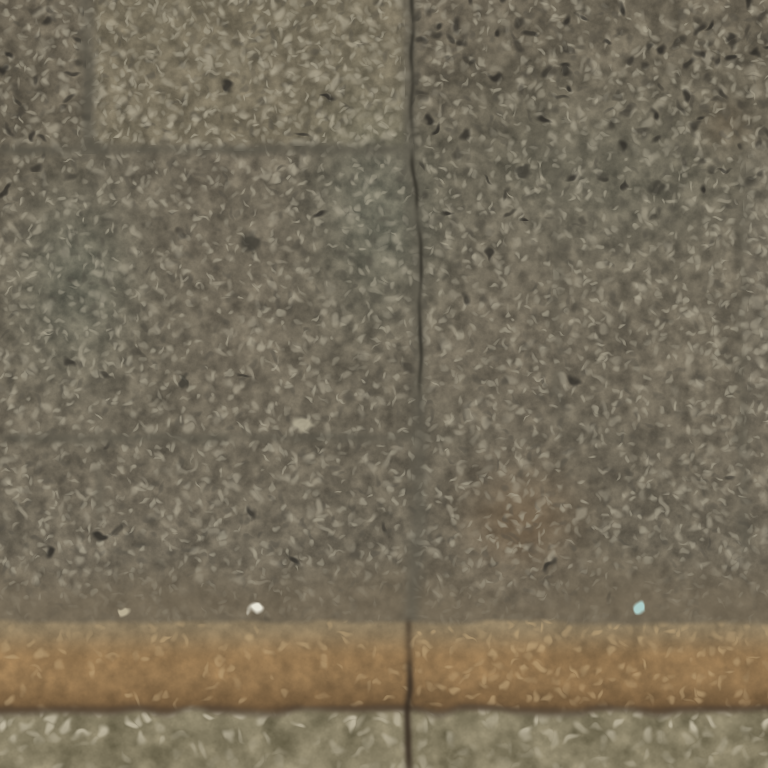
Reproduce this texture procedurally as a WebGL 2 fragment shader.

```glsl
#version 300 es
precision highp float;
// Weathered terrazzo paving above a rounded ochre kerb and a pale gritty ledge.
// Layers of jittered, rotated ellipses make the stone chips; value noise adds
// grime, and soft, broken line distances cut the joints between the slabs.
uniform vec2 u_resolution;
out vec4 fragColor;

vec3 hash3(vec2 p) {
  vec3 q = fract(vec3(p.xyx) * vec3(0.1031, 0.1030, 0.0973));
  q += dot(q, q.yxz + 33.33);
  return fract((q.xxy + q.yzz) * q.zyx);
}

float noise(vec2 p) {
  vec2 i = floor(p), f = fract(p);
  f = f * f * (3.0 - 2.0 * f);
  return mix(mix(hash3(i).x, hash3(i + vec2(1, 0)).x, f.x),
             mix(hash3(i + vec2(0, 1)).x, hash3(i + vec2(1, 1)).x, f.x), f.y);
}

float fbm(vec2 p) {
  float sum = 0.0, amp = 0.5;
  for (int i = 0; i < 4; i++) {
    sum += amp * noise(p);
    p = mat2(1.6, 1.2, -1.2, 1.6) * p + 7.3;
    amp *= 0.5;
  }
  return sum / 0.9375;
}

// Scattered elongated chips, one per cell; density is the chance of a chip.
float chips(vec2 p, float cells, float seed, float density) {
  p *= cells;
  p += 0.5 * (vec2(noise(p * 1.7 + seed), noise(p * 1.7 + seed + 41.0)) - 0.5);
  vec2 cell = floor(p);
  float cover = 0.0;
  for (int j = -1; j <= 1; j++)
  for (int i = -1; i <= 1; i++) {
    vec2 id = cell + vec2(i, j);
    vec3 r = hash3(id + seed * 17.0), s = hash3(id + seed * 29.0 + 5.0);
    vec2 d = p - id - r.xy;
    float a = r.z * 6.2832;
    d = mat2(cos(a), -sin(a), sin(a), cos(a)) * d;
    d /= vec2(0.32 + 0.28 * s.x, 0.17 + 0.18 * s.y);
    float chip = 1.0 - smoothstep(0.3, 1.35, length(d));
    cover = max(cover, chip * step(s.z, density) * (0.35 + 0.65 * hash3(id + seed).y));
  }
  return cover;
}

float band(float x, float lo, float hi, float soft) {
  return smoothstep(lo - soft, lo + soft, x) * (1.0 - smoothstep(hi - soft, hi + soft, x));
}

float line(float d, float width) { return exp(-d * d / (width * width)); }

float spot(vec2 p, vec2 centre, vec2 radius) {
  vec2 d = (p - centre) / radius;
  return exp(-dot(d, d));
}

// Single pebble with a soft, ragged edge.
float pebble(vec2 p, vec2 centre, vec2 radius) {
  p += 0.007 * (noise(p * 140.0) - 0.5);
  return 1.0 - smoothstep(0.5, 1.25, length((p - centre) / radius));
}

void main() {
  vec2 p = gl_FragCoord.xy / u_resolution;
  float grime = fbm(p * 9.0), grain = fbm(p * 75.0), broken = noise(p * 32.0 + 9.0);
  float wobble = 0.005 * (noise(p * 28.0) - 0.5);

  // Slab regions
  float bright = band(p.x, 0.122, 0.528, 0.008) * smoothstep(0.80, 0.825, p.y);
  float darkTop = (1.0 - band(p.x, 0.11, 0.535, 0.006)) * smoothstep(0.68, 0.86, p.y);
  float rightEdge = smoothstep(0.962, 0.978, p.x) * band(p.y, 0.45, 0.82, 0.02);
  float dirt = 1.0 - smoothstep(0.20, 0.29, p.y + 0.07 * (grime - 0.5));

  // Paving ground colour and stains
  vec3 col = mix(vec3(0.405, 0.38, 0.325), vec3(0.465, 0.432, 0.37), grime);
  col *= 0.70 + 0.60 * grain;
  col += vec3(0.03, 0.027, 0.012) * bright - 0.02 * darkTop + 0.02 * rightEdge;
  float cool = spot(p, vec2(0.49, 0.72), vec2(0.08, 0.13)) + spot(p, vec2(0.10, 0.63), vec2(0.08, 0.12))
             + 0.6 * spot(p, vec2(0.8, 0.78), vec2(0.22, 0.12));
  col += vec3(-0.016, 0.005, 0.008) * cool;
  float rust = spot(p, vec2(0.68, 0.32), vec2(0.07, 0.06)) + 0.4 * spot(p, vec2(0.945, 0.835), vec2(0.03));
  col = mix(col, vec3(0.45, 0.36, 0.26), 0.5 * rust);
  col = mix(col, vec3(0.45, 0.40, 0.32), 0.6 * dirt);

  // Aggregate: dark hollows first, then pale slivers and coarser chips
  float fade = 1.0 - 0.75 * dirt;
  col = mix(col, vec3(0.31, 0.295, 0.26), chips(p, 62.0, 3.0, 0.4) * fade * 0.5);
  float fine = chips(p, 84.0, 1.0, 0.48 + 0.25 * bright + 0.3 * rightEdge);
  float coarse = chips(p, 54.0, 2.0, 0.32 + 0.3 * bright + 0.2 * rightEdge);
  col = mix(col, vec3(0.65, 0.625, 0.55), fine * fade * 0.72);
  col = mix(col, vec3(0.70, 0.67, 0.59), coarse * fade * (0.55 + 0.15 * bright));
  col = mix(col, vec3(0.19, 0.18, 0.16), chips(p, 56.0, 4.0, 0.015 + 0.26 * darkTop) * fade * 0.9);

  // Joints between slabs
  float seam = 0.535 + 0.010 * band(p.y, 0.25, 0.75, 0.08) + wobble;
  float across = (line(p.y - 0.805 - wobble, 0.007) + 0.8 * line(p.y - 0.43 - wobble, 0.007))
               * (1.0 - 0.7 * step(0.54, p.x));
  float upright = line(p.x - 0.114 - wobble, 0.010) * step(0.80, p.y)
                + 0.6 * line(p.x - 0.13 - wobble, 0.008) * band(p.y, 0.33, 0.43, 0.02)
                + 0.5 * line(p.x - 0.725 - wobble, 0.008) * band(p.y, 0.44, 0.81, 0.02)
                + 0.6 * line(p.x - 0.968 - wobble, 0.009) * band(p.y, 0.27, 0.80, 0.03);
  float worn = smoothstep(0.1, 0.7, broken);
  col = mix(col, vec3(0.35, 0.335, 0.29), 0.75 * clamp(across + upright, 0.0, 1.0) * (0.4 + 0.6 * worn));
  col = mix(col, vec3(0.36, 0.345, 0.30), 0.6 * line(p.x - seam, 0.011));
  float split = line(p.x - seam - 0.002, 0.003) * smoothstep(0.42, 0.54, p.y);
  col = mix(col, vec3(0.22, 0.21, 0.18), 0.85 * split * (0.25 + 0.75 * worn));

  // Distinct pebbles
  float darkStones = pebble(p, vec2(0.326, 0.684), vec2(0.014)) + pebble(p, vec2(0.68, 0.776), vec2(0.012, 0.009))
                   + pebble(p, vec2(0.855, 0.755), vec2(0.011, 0.008)) + pebble(p, vec2(0.24, 0.503), vec2(0.006, 0.011));
  col = mix(col, vec3(0.25, 0.24, 0.21), 0.8 * min(darkStones, 1.0));
  col = mix(col, vec3(0.70, 0.67, 0.58), 0.8 * pebble(p, vec2(0.395, 0.449), vec2(0.017, 0.010)));

  // Rounded kerb
  float kerb = band(p.y + 1.5 * wobble, 0.077, 0.190, 0.005);
  float h = clamp((p.y - 0.077) / 0.113, 0.0, 1.0);
  vec3 ochre = mix(vec3(0.47, 0.37, 0.25), vec3(0.58, 0.465, 0.32), smoothstep(0.0, 0.4, h));
  ochre = mix(ochre, vec3(0.56, 0.495, 0.385), smoothstep(0.55, 1.0, h));
  ochre *= 0.74 + 0.30 * grain + 0.2 * grime;
  ochre = mix(ochre, vec3(0.75, 0.65, 0.49), 0.6 * chips(p, 64.0, 6.0, 0.28 + 0.3 * step(0.54, p.x)));
  col = mix(col, ochre, kerb);

  // Pale ledge and the shadow beneath the kerb
  vec3 ledge = mix(vec3(0.36, 0.335, 0.25), vec3(0.66, 0.62, 0.51), fbm(p * 48.0));
  float lip = smoothstep(0.025, 0.06, p.y);
  ledge = mix(ledge, vec3(0.78, 0.75, 0.67), chips(p, 50.0, 7.0, 0.7) * (0.4 + 0.5 * lip));
  col = mix(ledge, col, smoothstep(0.064, 0.078, p.y + 3.0 * wobble));
  col = mix(col, vec3(0.31, 0.25, 0.19), 0.7 * line(p.y - 0.077 + wobble, 0.006) * (0.45 + 0.55 * worn));
  float crack = line(p.x - 0.532 - wobble, 0.005) * (1.0 - smoothstep(0.185, 0.20, p.y));
  col = mix(col, vec3(0.22, 0.18, 0.14), 0.85 * crack * (0.5 + 0.5 * worn));

  // Glints along the top of the kerb
  col = mix(col, vec3(0.90, 0.89, 0.84), pebble(p, vec2(0.332, 0.207), vec2(0.010, 0.008)));
  col = mix(col, vec3(0.68, 0.80, 0.78), pebble(p, vec2(0.833, 0.209), vec2(0.008)));
  col = mix(col, vec3(0.72, 0.68, 0.58), pebble(p, vec2(0.160, 0.203), vec2(0.008, 0.006)));
  fragColor = vec4(col, 1.0);
}
```
